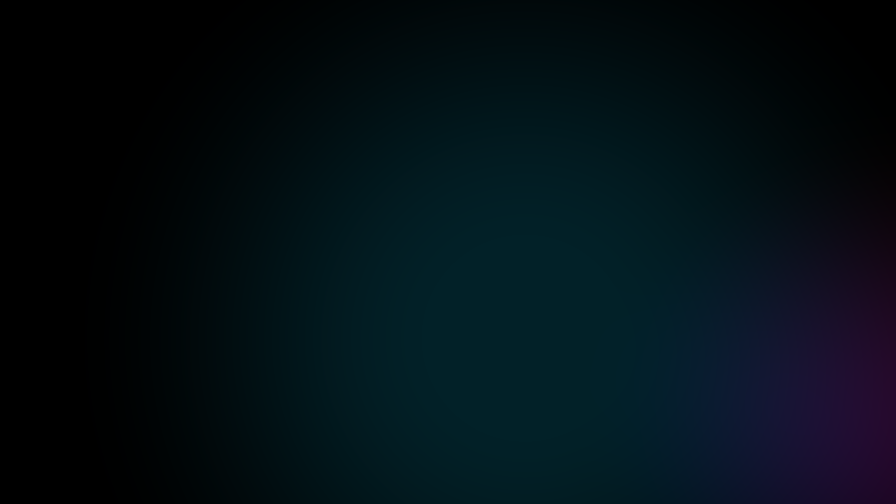
Give the GLSL for this background, as a WebGL 1 fragment shader.

```glsl
precision highp float;
// Dark backdrop with a broad teal glow and a blue to magenta glow at lower right.

uniform vec2 u_resolution;

const vec3 TEAL = vec3(0.008, 0.130, 0.158);
const vec3 BLUE = vec3(0.004, 0.016, 0.145);
const vec3 MAGENTA = vec3(0.150, 0.004, 0.015);

// Soft disc: full strength inside the core radius, zero beyond the rim radius.
float glow(vec2 point, vec2 centre, float core, float rim) {
  return 1.0 - smoothstep(core, rim, distance(point, centre));
}

void main() {
  // Canvas height is one unit.
  vec2 point = gl_FragCoord.xy / u_resolution.y;

  // Broad central light
  vec3 color = TEAL * glow(point, vec2(1.042, 0.329), 0.14, 0.926);

  // Corner light, with the red part shifted toward the right edge
  color += BLUE * glow(point, vec2(1.713, 0.144), 0.0, 0.58);
  color += MAGENTA * glow(point, vec2(1.852, 0.190), 0.0, 0.625);

  gl_FragColor = vec4(color, 1.0);
}
```
